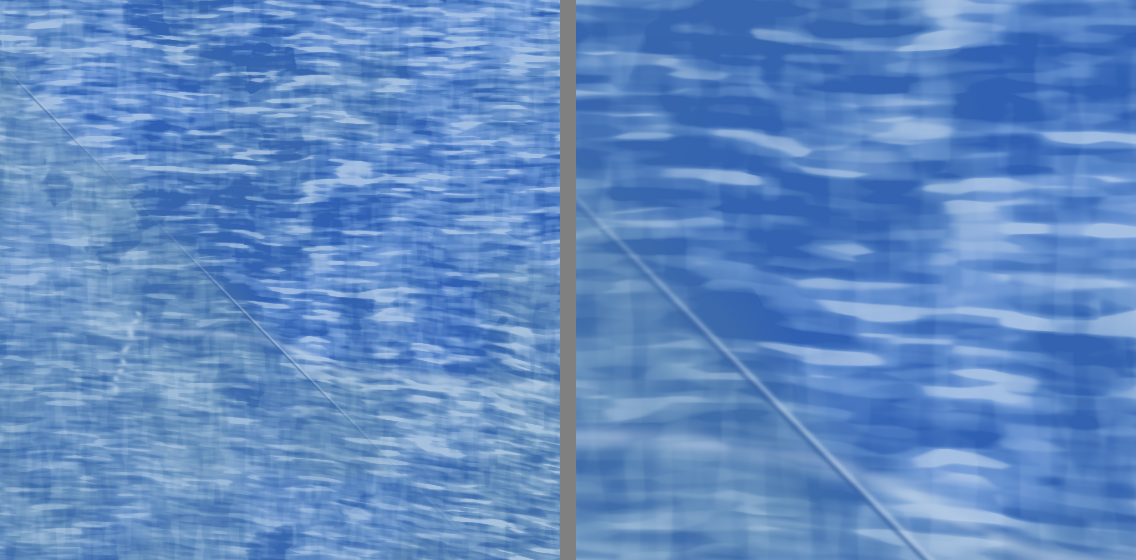
Left, the full canvas; right, a detail of the centre.
A Shadertoy shader for this texture:

```glsl
// Weathered blue painted cloth: fine, nearly level brush streaks over soft
// patches, crossed by a diagonal crease, a pale seam and a short dotted scratch.
// Every layer is the same smooth cellular noise, stretched to suit its feature.

vec2 hash2(vec2 p) {
    vec3 h = fract(p.xyx * vec3(0.1031, 0.1030, 0.0973));
    h += dot(h, h.yzx + 33.33);
    return fract((h.xx + h.yz) * h.zy);
}

// Each cell has a random tone; neighbouring tones blend by distance.
float cells(vec2 p, float seed) {
    vec2 base = floor(p);
    float total = 0.0, weight = 0.0;
    for (int j = -1; j <= 1; j++)
    for (int i = -1; i <= 1; i++) {
        vec2 id = base + vec2(i, j);
        vec2 centre = id + 0.1 + 0.8 * hash2(id + seed);
        vec2 d = p - centre;
        float w = exp(-8.0 * dot(d, d));
        total += w * hash2(id + seed + 71.7).x;
        weight += w;
    }
    return total / weight;
}

// Cellular noise centred on zero.
float grain(vec2 p, vec2 scale, float seed) {
    return cells(p * scale, seed) - 0.5;
}

// Three-stop colour ramp.
vec3 ramp(vec3 dark, vec3 middle, vec3 light, float t) {
    return t < 0.5 ? mix(dark, middle, t * 2.0) : mix(middle, light, t * 2.0 - 1.0);
}

// Soft line profile around a signed distance.
float stroke(float d, float width) {
    return exp(-d * d / (width * width));
}

// Streaks lie almost level and dip to the right near the bottom.
vec2 bendStreaks(vec2 uv) {
    float dip = 0.02 + 0.08 * uv.x * smoothstep(0.6, 0.2, uv.y);
    float wave = 0.002 * sin(uv.x * 17.0 + uv.y * 9.0) + 0.001 * sin(uv.x * 41.0);
    return vec2(uv.x, uv.y + dip * uv.x + wave);
}

// Height of the pale seam, which steps down where it meets the crease.
float seamHeight(float x) {
    return 0.432 - 0.075 * x - 0.05 * smoothstep(0.46, 0.62, x) + 0.002 * sin(x * 37.0);
}

// A row of pale dots from a to b.
float dottedScratch(vec2 p, vec2 a, vec2 b, float count) {
    vec2 ab = b - a;
    float t = dot(p - a, ab) / dot(ab, ab);
    float ends = smoothstep(-0.02, 0.03, t) * smoothstep(1.02, 0.97, t);
    float across = dot(p - a, normalize(vec2(ab.y, -ab.x)));
    float beads = 0.55 + 0.45 * sin(t * count * 6.283 + 2.0 * sin(t * 9.0));
    return ends * beads * stroke(across + 0.003 * sin(t * 23.0), 0.006);
}

void mainImage(out vec4 fragColor, in vec2 fragCoord) {
    vec2 uv = fragCoord / iResolution.xy;
    vec2 p = bendStreaks(uv);

    // The crease splits a vivid upper side from a duller lower side.
    float crease = (uv.y - 0.885 + 1.02 * uv.x) / 1.43;
    float upper = smoothstep(-0.03, 0.05, crease);
    float seam = uv.y - seamHeight(uv.x);

    // Layers from broad patches to fine streaks and woven threads.
    float broad = grain(p, vec2(4.0, 5.0), 3.0);
    float patches = grain(p, vec2(20.0, 32.0), 17.0);
    float streaks = grain(p, vec2(15.0, 120.0), 29.0);
    float fine = grain(p, vec2(34.0, 175.0), 43.0);
    float threads = grain(uv, vec2(110.0, 30.0), 59.0);

    float contrast = mix(0.85, 1.2, upper);
    float tone = 0.5 + contrast * (0.62 * streaks + 0.42 * fine + 0.38 * patches)
               + 0.36 * broad + 0.22 * threads;

    // A deep pool of colour above the middle, lighter at the top right.
    vec2 pool = (uv - vec2(0.43, 0.61)) / vec2(0.2, 0.2);
    tone -= 0.2 * exp(-dot(pool, pool)) * upper;
    tone += 0.1 * smoothstep(0.55, 1.0, uv.y) * smoothstep(0.35, 0.7, uv.x);

    // Ragged dark blots.
    vec2 rag = 0.03 * vec2(patches, grain(uv, vec2(45.0, 50.0), 83.0));
    float blots = smoothstep(0.84, 0.96, cells((uv + rag) * vec2(13.0, 14.0), 97.0));
    tone -= 0.36 * blots;
    tone = clamp(tone, 0.0, 1.0);

    // Vivid and dull paint share the same tones.
    vec3 vivid = ramp(vec3(0.19, 0.38, 0.70), vec3(0.36, 0.54, 0.80), vec3(0.54, 0.68, 0.88), tone);
    vec3 dull = ramp(vec3(0.25, 0.43, 0.67), vec3(0.40, 0.565, 0.74), vec3(0.58, 0.71, 0.83), tone);
    float greyRight = smoothstep(0.7, 0.95, uv.x) * smoothstep(0.75, 0.5, uv.y);
    float vividness = mix(0.12, 0.85, upper * smoothstep(-0.04, 0.06, seam))
                    + 0.9 * grain(uv, vec2(7.0, 8.0), 61.0) - 0.35 * greyRight;
    vec3 color = mix(dull, vivid, clamp(vividness, 0.0, 1.0));

    // Sparse worn highlights follow the streaks.
    vec3 chalk = vec3(0.73, 0.81, 0.90);
    float worn = smoothstep(0.22, 0.5, streaks + 0.45 * fine + 0.3 * patches);
    color = mix(color, chalk, worn * mix(0.25, 0.5, upper));

    // Pale seam with uneven wear.
    float wear = clamp(0.6 + 1.1 * grain(uv, vec2(24.0, 60.0), 113.0), 0.0, 1.0);
    float seamLine = stroke(seam, mix(0.005, 0.008, uv.x));
    color = mix(color, chalk, 0.75 * wear * seamLine);

    // Crease: a thin dark groove beside a faint light lip.
    float creaseFade = smoothstep(0.0, 0.08, uv.x) * smoothstep(0.83, 0.79, uv.x);
    float creaseWear = creaseFade * (0.55 + 0.45 * sin(uv.x * 13.0 + 1.5));
    color = mix(color, vec3(0.22, 0.38, 0.62), 0.6 * creaseWear * stroke(crease, 0.0018));
    color = mix(color, chalk, 0.5 * creaseWear * stroke(crease - 0.003, 0.0018));

    float scratch = dottedScratch(uv, vec2(0.247, 0.445), vec2(0.198, 0.285), 8.0);
    color = mix(color, chalk, 0.75 * scratch);

    fragColor = vec4(color, 1.0);
}
```
